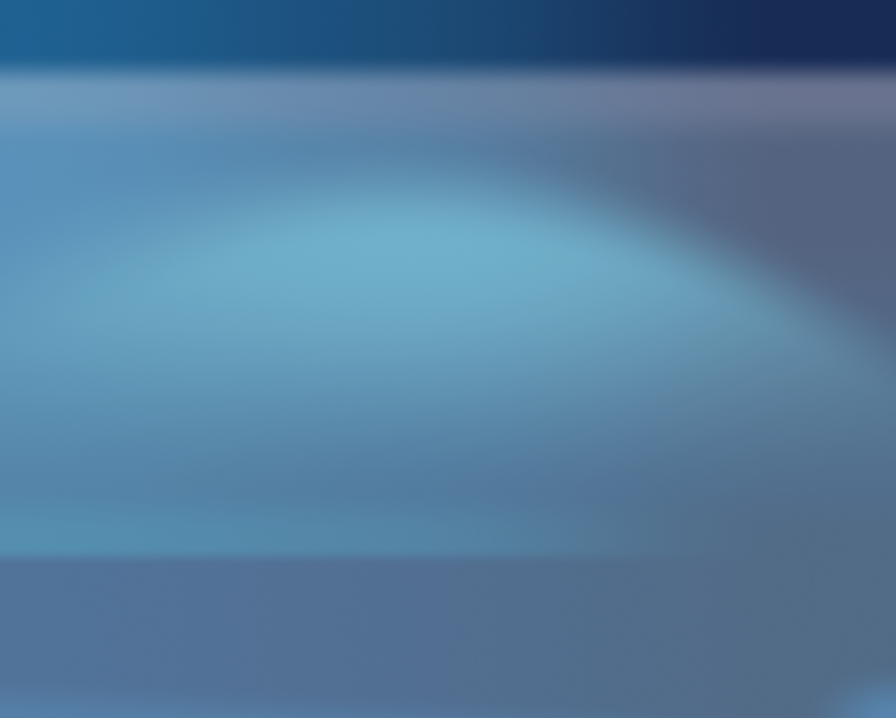
Give the GLSL for this background, as a WebGL 1 fragment shader.

```glsl
precision highp float;

uniform vec2 u_resolution;

// Horizontal ramp through three colours
vec3 ramp(vec3 left, vec3 middle, vec3 right, float x) {
  vec3 nearSide = mix(left, middle, smoothstep(0.0, 0.52, x));
  return mix(nearSide, right, smoothstep(0.42, 0.9, x));
}

float hash(vec2 p) {
  return fract(sin(dot(p, vec2(127.1, 311.7))) * 43758.5);
}

void main() {
  vec2 uv = gl_FragCoord.xy / u_resolution;
  float x = uv.x;
  float y = uv.y;

  vec3 navy = ramp(vec3(0.12, 0.38, 0.57), vec3(0.11, 0.30, 0.47), vec3(0.09, 0.17, 0.33), x);
  vec3 haze = ramp(vec3(0.43, 0.60, 0.73), vec3(0.40, 0.52, 0.65), vec3(0.41, 0.45, 0.56), x);
  vec3 upper = ramp(vec3(0.35, 0.57, 0.73), vec3(0.34, 0.51, 0.65), vec3(0.33, 0.39, 0.50), x);
  vec3 middle = ramp(vec3(0.33, 0.52, 0.66), vec3(0.32, 0.48, 0.62), vec3(0.32, 0.43, 0.55), x);
  vec3 stripe = ramp(vec3(0.33, 0.56, 0.69), vec3(0.33, 0.52, 0.65), vec3(0.32, 0.42, 0.53), x);
  vec3 floorTone = ramp(vec3(0.32, 0.45, 0.60), vec3(0.32, 0.435, 0.57), vec3(0.32, 0.42, 0.53), x);

  // Broad body
  vec3 color = mix(middle, upper, smoothstep(0.35, 0.72, y));

  // Arched glow, crisp above and fading slowly below
  float offset = x - 0.46;
  float arch = 0.735 - (offset > 0.0 ? 0.83 : 0.65) * offset * offset;
  float softness = 0.07 + 0.05 * smoothstep(0.4, 0.0, x);
  float glow = 1.0 - smoothstep(arch - softness, arch + softness, y);
  glow *= smoothstep(0.28, 0.66, y) * exp(-2.3 * offset * offset);
  color = mix(color, vec3(0.44, 0.69, 0.79), glow);

  // Lower stripe and floor
  color = mix(color, stripe, 1.0 - smoothstep(0.255, 0.325, y));
  color = mix(color, floorTone, 1.0 - smoothstep(0.212, 0.238, y));

  // Light rising from the bottom edge and right corner
  float bottomLight = (1.0 - smoothstep(0.0, 0.06, y + 0.06 * x)) * 0.7;
  float corner = 1.0 - smoothstep(0.0, 0.11, length((uv - vec2(1.0, 0.0)) * vec2(1.0, 1.4)));
  color = mix(color, vec3(0.34, 0.52, 0.68), max(bottomLight, corner));

  // Pale haze below the dark top band
  color = mix(color, haze, smoothstep(0.79, 0.86, y));
  color = mix(color, navy, smoothstep(0.875, 0.925, y));

  // Fine dither against banding
  color += (hash(floor(uv * vec2(512.0, 410.0))) - 0.5) / 255.0;
  gl_FragColor = vec4(color, 1.0);
}
```
